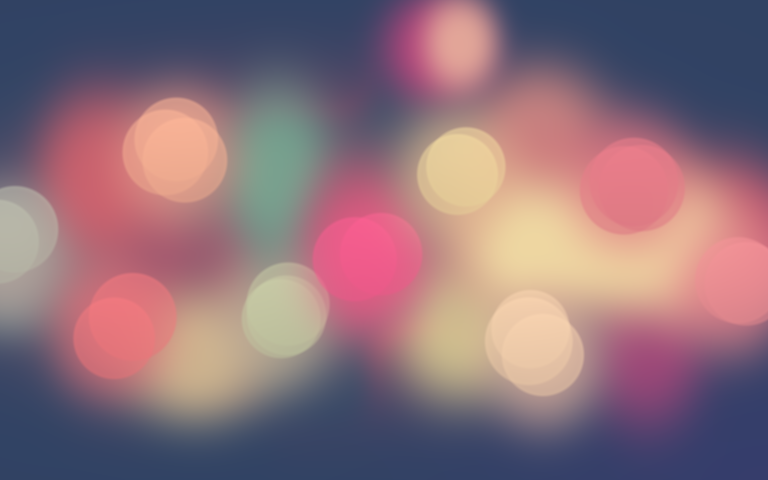
A Shadertoy shader for this background:

```glsl
// Soft out-of-focus city lights: blurred warm glows and crisp bokeh discs on navy.

// Lengths are in canvas heights.
const int   LIGHTS       = 9;
const float FIRST_X      = 0.02;
const float STEP_X       = 0.187;
const float MID_Y        = 0.48;
const float SWING        = 0.22;
const float WAVE_STEP    = 2.4;
const float WAVE_PHASE   = 1.4;
const float DISC_RADIUS  = 0.088;
const float DISC_OPACITY = 0.48;
const float RIM_OPACITY  = 0.07;
const float EDGE         = 0.004;
const float GLOW_RADIUS  = 0.150;

const vec3 NAVY    = vec3(0.19, 0.26, 0.39);
const vec3 INDIGO  = vec3(0.21, 0.24, 0.42);
const vec3 SLATE   = vec3(0.40, 0.41, 0.45);
const vec3 ROSE    = vec3(0.78, 0.36, 0.44);
const vec3 MAGENTA = vec3(0.80, 0.27, 0.50);
const vec3 PEACH   = vec3(0.91, 0.69, 0.61);
const vec3 CREAM   = vec3(0.94, 0.86, 0.64);

const vec3 DISC_TINT[LIGHTS] = vec3[LIGHTS](
    vec3(0.74, 0.75, 0.68), vec3(0.95, 0.47, 0.49), vec3(0.97, 0.70, 0.58),
    vec3(0.77, 0.79, 0.64), vec3(0.97, 0.36, 0.56), vec3(0.94, 0.85, 0.62),
    vec3(0.96, 0.82, 0.68), vec3(0.90, 0.48, 0.53), vec3(0.93, 0.56, 0.58));

const vec3 GLOW_TINT[LIGHTS] = vec3[LIGHTS](
    vec3(0.50, 0.54, 0.54), vec3(0.84, 0.39, 0.43), vec3(0.88, 0.77, 0.58),
    vec3(0.48, 0.68, 0.58), vec3(0.80, 0.34, 0.46), vec3(0.87, 0.82, 0.58),
    vec3(0.86, 0.55, 0.52), vec3(0.68, 0.28, 0.48), vec3(0.78, 0.35, 0.48));

float hash(vec2 p) {
    vec3 q = fract(p.xyx * vec3(0.1031, 0.1030, 0.0973));
    q += dot(q, q.yzx + 33.33);
    return fract((q.x + q.y) * q.z);
}

float valueNoise(vec2 p) {
    vec2 cell = floor(p), f = fract(p);
    f = f * f * f * (f * (f * 6.0 - 15.0) + 10.0);
    return mix(mix(hash(cell), hash(cell + vec2(1, 0)), f.x),
               mix(hash(cell + vec2(0, 1)), hash(cell + vec2(1, 1)), f.x), f.y);
}

// Flat-topped blur: d is the distance relative to the radius.
float falloff(float d) { return exp(-d * d * d); }

float glow(vec2 p, vec2 center, vec2 radii) {
    return falloff(length((p - center) / radii));
}

float barDistance(vec2 p, vec2 a, vec2 b) {
    vec2 ab = b - a;
    return length(p - a - ab * clamp(dot(p - a, ab) / dot(ab, ab), 0.0, 1.0));
}

// Lights wander up and down from left to right; side -1 mirrors the path.
vec2 lightCenter(int i, float side) {
    float k = float(i);
    vec2 jitter = vec2(hash(vec2(k, side + 5.0)), hash(vec2(k, side + 9.0))) - 0.5;
    float wave = cos(WAVE_STEP * k + WAVE_PHASE);
    return vec2(FIRST_X + STEP_X * k, MID_Y + side * SWING * wave) + 0.05 * jitter;
}

vec3 backdrop(vec2 p) {
    vec3 col = mix(NAVY, INDIGO, smoothstep(0.5, 0.0, p.y) * smoothstep(0.6, 1.6, p.x));

    // Uneven haze behind the lights
    float blotch = valueNoise(p * 4.5 + 3.0);
    vec3 haze = mix(SLATE, ROSE, smoothstep(0.25, 0.65, blotch));
    col = mix(col, haze, 0.75 * glow(p, vec2(0.60, 0.50), vec2(0.68, 0.31)));

    // Blurred lights on the mirrored path
    for (int i = 0; i < LIGHTS; i++) {
        float stretch = mix(0.8, 1.25, hash(vec2(float(i), 21.0)));
        vec2 radii = GLOW_RADIUS * vec2(stretch, 1.0 / stretch);
        col = mix(col, GLOW_TINT[i], 0.85 * glow(p, lightCenter(i, -1.0), radii));
    }

    // Broad bright bar with a rose fringe
    float bar = barDistance(p, vec2(1.10, 0.49), vec2(1.38, 0.49));
    float fringe = barDistance(p, vec2(1.08, 0.53), vec2(1.50, 0.52));
    col = mix(col, ROSE, 0.85 * falloff(fringe / 0.17));
    col = mix(col, CREAM, 0.97 * falloff(bar / 0.155));

    // Lone light near the top
    col = mix(col, MAGENTA, 0.85 * glow(p, vec2(0.91, 0.90), vec2(0.115, 0.12)));
    return mix(col, PEACH, 0.90 * glow(p, vec2(0.96, 0.91), vec2(0.08, 0.10)));
}

vec3 addDisc(vec3 col, vec2 q, float radius, vec3 tint, float soft) {
    float d = length(q) - radius;
    float body = 1.0 - smoothstep(-soft, soft, d);
    float rim = body * smoothstep(-3.0 * soft, 0.0, d);
    tint *= 1.0 + 0.5 * q.y;
    return mix(col, tint, DISC_OPACITY * body + RIM_OPACITY * rim);
}

void mainImage(out vec4 fragColor, in vec2 fragCoord) {
    vec2 p = fragCoord / iResolution.y;
    float soft = max(EDGE, 1.0 / iResolution.y);
    vec3 col = backdrop(p);

    // Each light: a blurred base, then a few overlapping discs
    for (int i = 0; i < LIGHTS; i++) {
        vec2 center = lightCenter(i, 1.0);
        vec3 base = mix(DISC_TINT[i], ROSE, 0.2);
        col = mix(col, base, 0.75 * glow(p, center - vec2(0.0, 0.02), vec2(0.13, 0.15)));
        int copies = 2 + (i / 2) % 2;
        for (int j = 0; j < copies; j++) {
            vec2 seed = vec2(float(i), float(j) + 40.0);
            float angle = 6.2832 * hash(seed);
            vec2 shift = mix(0.012, 0.055, hash(seed + 7.0)) * vec2(cos(angle), sin(angle));
            float radius = DISC_RADIUS * mix(0.92, 1.06, hash(seed + 13.0));
            col = addDisc(col, p - center - shift, radius, DISC_TINT[i], soft);
        }
    }
    fragColor = vec4(clamp(col, 0.0, 1.0), 1.0);
}
```
